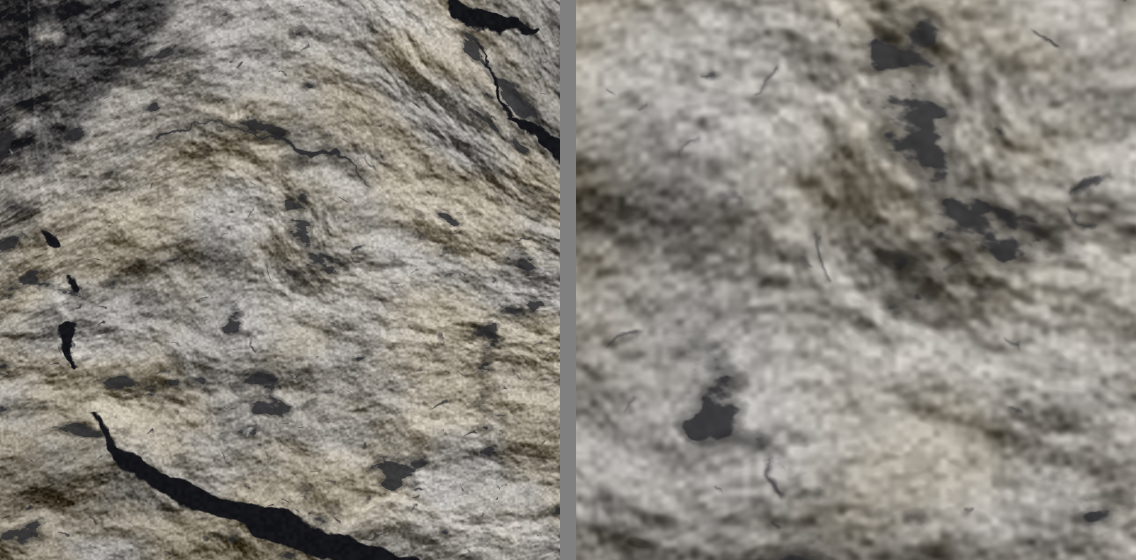
Left: the whole. Right: its middle third, enlarged.
A Shadertoy shader for this texture:

```glsl
const vec3 TAN_STONE = vec3(0.572, 0.540, 0.475);
const vec3 GREY_STONE = vec3(0.550, 0.540, 0.525);
const vec3 SHADOW = vec3(0.080, 0.082, 0.098);
const vec3 DARK_STONE = vec3(0.250, 0.245, 0.245);
const vec2 LIGHT_DIR = vec2(0.40, 0.92);
const float RELIEF = 0.026;
const float GRAIN = 0.15;
const float EDGE = 0.0025;

// Tapered paths: x, y, half width
const vec3 UNDERCUT[8] = vec3[](
    vec3(0.172, 0.262, 0.003), vec3(0.205, 0.203, 0.008), vec3(0.250, 0.155, 0.015),
    vec3(0.330, 0.117, 0.019), vec3(0.430, 0.087, 0.018), vec3(0.520, 0.050, 0.029),
    vec3(0.610, 0.018, 0.024), vec3(0.750, -0.015, 0.010));
const vec3 LEDGE[8] = vec3[](
    vec3(0.280, 0.752, 0.003), vec3(0.340, 0.772, 0.001), vec3(0.410, 0.779, 0.001),
    vec3(0.490, 0.757, 0.002), vec3(0.550, 0.724, 0.007), vec3(0.600, 0.727, 0.004),
    vec3(0.640, 0.700, 0.001), vec3(0.665, 0.670, 0.000));
// Separate gaps, two points each
const vec3 GAPS[14] = vec3[](
    vec3(0.120, 0.410, 0.013), vec3(0.145, 0.345, 0.003),
    vec3(0.790, 1.000, 0.010), vec3(0.860, 0.962, 0.020),
    vec3(0.860, 0.962, 0.020), vec3(0.960, 0.940, 0.006),
    vec3(0.850, 0.930, 0.001), vec3(0.908, 0.795, 0.004),
    vec3(0.908, 0.790, 0.004), vec3(1.020, 0.705, 0.020),
    vec3(0.085, 0.590, 0.006), vec3(0.100, 0.570, 0.010),
    vec3(0.128, 0.515, 0.002), vec3(0.136, 0.490, 0.007));

float hash(vec2 p) {
    vec3 q = fract(vec3(p.xyx) * 0.1031);
    q += dot(q, q.yzx + 33.33);
    return fract((q.x + q.y) * q.z);
}

float noise(vec2 p) {
    vec2 i = floor(p), f = fract(p);
    f = f * f * (3.0 - 2.0 * f);
    return mix(mix(hash(i), hash(i + vec2(1, 0)), f.x),
               mix(hash(i + vec2(0, 1)), hash(i + vec2(1, 1)), f.x), f.y);
}

float fbm(vec2 p) {
    float sum = 0.0, amp = 0.5;
    for (int i = 0; i < 6; i++) {
        sum += amp * noise(p);
        p = mat2(1.8, 0.7, -0.7, 1.8) * p + 17.3;
        amp *= 0.5;
    }
    return sum;
}

// Layers bend gently into arches over the upper half
vec2 arch(vec2 p) {
    float bend = p.x - 0.42;
    return vec2(p.x, p.y + 0.7 * bend * bend * smoothstep(0.2, 0.8, p.y));
}

float height(vec2 p) {
    vec2 q = arch(p);
    float warp = noise(q * 5.0 + 5.0) + 0.4 * noise(q * 13.0);
    float layer = q.y * 6.0 + warp * 1.3;
    float terrace = smoothstep(0.0, 0.85, fract(layer)) - smoothstep(0.85, 1.0, fract(layer));
    return fbm(q * vec2(7.0, 10.0) + warp * 0.35)
         + 0.07 * terrace * smoothstep(0.5, 0.7, noise(q * 6.0 + 31.0));
}

float taper(vec2 p, vec3 a, vec3 b) {
    vec2 ab = b.xy - a.xy;
    float t = clamp(dot(p - a.xy, ab) / dot(ab, ab), 0.0, 1.0);
    return length(p - a.xy - ab * t) - mix(a.z, b.z, t);
}

// Scattered slanted marks, one chance per cell
float marks(vec2 p, float cells, float chance, float size) {
    vec2 g = p * cells;
    float d = 1.0;
    for (int k = 0; k < 9; k++) {
        vec2 id = floor(g) + vec2(k % 3, k / 3) - 1.0;
        if (hash(id + 7.0) > chance) continue;
        vec2 c = id + 0.2 + 0.6 * vec2(hash(id + 11.0), hash(id + 23.0));
        float turn = mix(-1.0, 0.8, hash(id + 41.0));
        vec2 reach = vec2(cos(turn), sin(turn)) * size * (0.5 + 2.5 * hash(id + 53.0));
        d = min(d, taper(g, vec3(c - reach, 0.1 * size), vec3(c + reach, size * hash(id + 67.0))));
    }
    return d / cells;
}

void mainImage(out vec4 fragColor, in vec2 fragCoord) {
    vec2 p = fragCoord / iResolution.xy;
    vec2 q = arch(p);
    vec2 rough = vec2(fbm(p * 24.0), fbm(p * 24.0 + 40.0)) - 0.5;
    vec2 w = p + 0.045 * rough;

    // Stone tint and broad tone
    float tint = fbm(q * vec2(5.0, 7.0) + 60.0);
    float warmth = smoothstep(0.30, 0.68, tint + 0.2 * (0.5 - p.y));
    vec3 col = mix(GREY_STONE, TAN_STONE, warmth);
    float tone = 0.22 * (fbm(q * vec2(4.0, 6.0) + 80.0) - 0.47);

    // Relief lit from above
    float slope = (height(p) - height(p + LIGHT_DIR * 0.005)) / 0.005;
    tone += RELIEF * (slope < 0.0 ? 1.2 * max(slope, -10.0) : 0.85 * min(slope, 6.0));

    // Ground at lower left, pale rim of the boulder, rock beyond its right edge
    float rise = p.y - 0.05 / max(p.x, 0.04) + 0.04;
    tone -= 0.05 * (1.0 - smoothstep(-0.03, 0.01, rise));
    tone += 0.06 * smoothstep(0.0, 0.03, rise) * (1.0 - smoothstep(0.04, 0.12, rise));
    float beyond = w.x - 0.93 + 2.6 * pow(max(p.y - 0.70, 0.0), 2.4);
    float upper = smoothstep(0.6, 0.8, p.y);
    tone -= 0.07 * upper * smoothstep(0.0, 0.008, beyond);
    tone += 0.07 * upper * smoothstep(-0.03, -0.005, beyond) * (1.0 - smoothstep(-0.005, 0.0, beyond));

    // Sand grain in two sizes
    tone += GRAIN * (noise(p * 230.0) - 0.5) + 0.5 * GRAIN * (noise(p * 110.0 + 9.0) - 0.5);
    col += tone + 0.02;

    // Weathered dark slope at upper left
    float border = 0.08 + 0.27 * pow(max(p.y - 0.6, 0.0) / 0.4, 1.3);
    float slopeMask = (1.0 - smoothstep(-0.06, 0.01, w.x - border)) * smoothstep(0.64, 0.84, p.y + 0.5 * rough.x);
    float streak = fbm(mat2(0.8, 0.6, -0.6, 0.8) * p * vec2(14.0, 20.0));
    vec3 dark = DARK_STONE + 0.9 * tone + 0.40 * (streak - 0.5);
    col = mix(col, max(dark, SHADOW), slopeMask * smoothstep(0.22, 0.48, streak + 0.08));

    // Ragged hollows, small pits and pale flecks
    float hollow = fbm(q * vec2(15.0, 22.0) + 120.0) + 0.16 * noise(p * 7.0 + 15.0);
    col *= 1.0 - 0.30 * (1.0 - smoothstep(0.36, 0.46, hollow));
    col = mix(col, SHADOW + 0.07, 0.75 * (1.0 - smoothstep(0.325, 0.365, hollow)));
    float pits = min(marks(w, 13.0, 0.22, 0.055), marks(w + 3.0, 32.0, 0.16, 0.09));
    float pitDepth = 0.35 + 0.5 * noise(p * 19.0);
    col = mix(col, SHADOW + 0.08, pitDepth * (1.0 - smoothstep(-EDGE, EDGE, pits)));
    float flecks = marks(w + 8.0, 17.0, 0.10, 0.045);
    col = mix(col, vec3(0.70, 0.71, 0.73), 0.6 * (1.0 - smoothstep(-EDGE, EDGE, flecks)));

    // Main ledge, undercut and gaps
    float ledge = 1.0, gap = 1.0;
    for (int i = 0; i < 7; i++) {
        ledge = min(ledge, taper(w, LEDGE[i], LEDGE[i + 1]));
        gap = min(gap, taper(p + 0.03 * rough, UNDERCUT[i], UNDERCUT[i + 1]));
        gap = min(gap, taper(w, GAPS[2 * i], GAPS[2 * i + 1]));
    }
    col *= 1.0 - 0.22 * (1.0 - smoothstep(0.0, 0.022, ledge));
    col = mix(col, SHADOW + 0.07, 0.85 * (1.0 - smoothstep(-EDGE, EDGE, ledge)));
    vec3 shade = SHADOW + 0.04 * (noise(p * 150.0) - 0.5);
    col = mix(col, shade, 1.0 - smoothstep(-EDGE, EDGE, gap));

    fragColor = vec4(clamp(col, 0.0, 1.0), 1.0);
}
```
